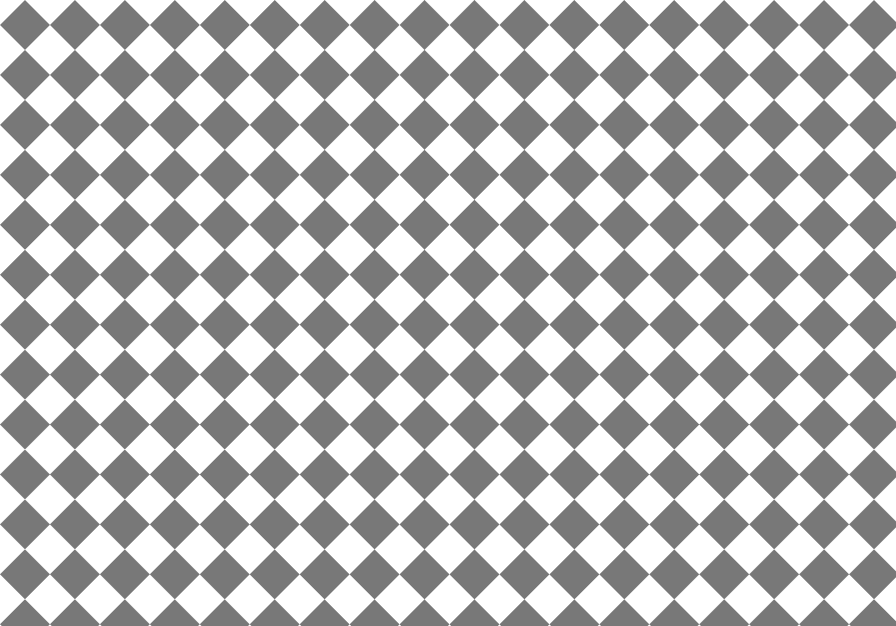
Give the GLSL for this pattern, as a WebGL 1 fragment shader.

```glsl
precision highp float;

uniform vec2 u_resolution;

#define COLUMNS 17.94
#define DIAMOND_COLOR vec3(0.47)
#define GROUND_COLOR vec3(1.0)
#define EDGE_PIXELS 1.0

// Signed distance to a diamond whose corners touch the sides of a unit cell
float diamondDistance(vec2 p) {
  return (abs(p.x) + abs(p.y) - 0.5) * 0.70710678;
}

void main() {
  // Cells are square and start from the upper left corner
  float cellsPerPixel = COLUMNS / u_resolution.x;
  vec2 fromTopLeft = vec2(gl_FragCoord.x, u_resolution.y - gl_FragCoord.y);
  vec2 cell = fract(fromTopLeft * cellsPerPixel) - 0.5;

  // Antialiased fill
  float halfEdge = 0.5 * EDGE_PIXELS * cellsPerPixel;
  float ground = clamp(diamondDistance(cell) / (2.0 * halfEdge) + 0.5, 0.0, 1.0);

  gl_FragColor = vec4(mix(DIAMOND_COLOR, GROUND_COLOR, ground), 1.0);
}
```
